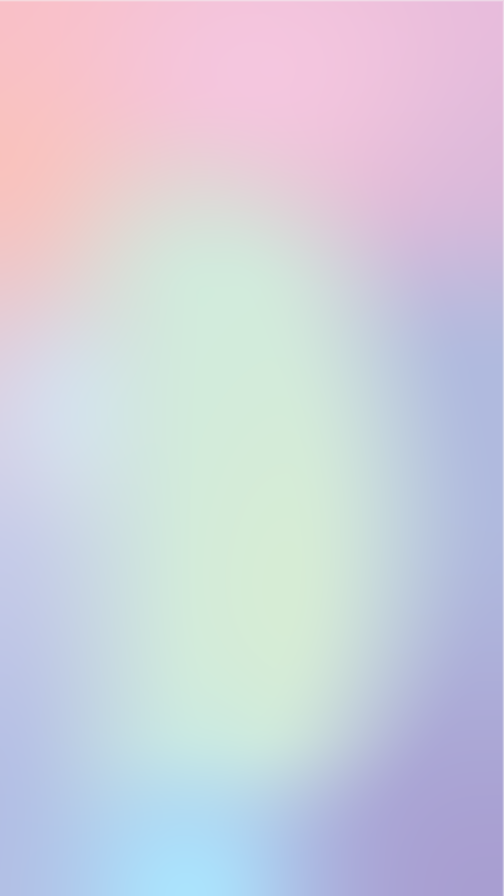
Reproduce this background procedurally as a WebGL 1 fragment shader.

```glsl
precision highp float;
// A soft pastel mesh gradient: two vertical colour ramps blended sideways,
// with a bowed mint band and broad Gaussian glows laid over them.
// A thin pale rim finishes the top and right edges.

uniform vec2 u_resolution;

// Elliptical Gaussian falloff, 1 at the centre.
float glow(vec2 p, vec2 centre, vec2 radius) {
  vec2 d = (p - centre) / radius;
  return exp(-dot(d, d));
}

// Peach through lilac to periwinkle, from top to bottom.
vec3 leftRamp(float y) {
  vec3 c = mix(vec3(0.70, 0.74, 0.89), vec3(0.78, 0.80, 0.91), smoothstep(0.05, 0.45, y));
  c = mix(c, vec3(0.85, 0.82, 0.89), smoothstep(0.37, 0.57, y));
  c = mix(c, vec3(0.98, 0.76, 0.73), smoothstep(0.50, 0.84, y));
  return mix(c, vec3(0.98, 0.75, 0.77), smoothstep(0.82, 1.0, y));
}

// Orchid pink through blue to violet, from top to bottom.
vec3 rightRamp(float y) {
  vec3 c = mix(vec3(0.66, 0.62, 0.82), vec3(0.69, 0.73, 0.87), smoothstep(0.0, 0.45, y));
  c = mix(c, vec3(0.85, 0.72, 0.85), smoothstep(0.58, 0.82, y));
  return mix(c, vec3(0.90, 0.73, 0.86), smoothstep(0.78, 1.0, y));
}

// Coverage of the mint band, whose right side bows outward.
float bandMask(vec2 p) {
  float rise = 0.4 - p.y;
  float rightEdge = 0.80 - (1.7 + 1.2 * rise) * rise * rise;
  float sides = smoothstep(0.0, 0.41, p.x)
    * (1.0 - smoothstep(rightEdge - 0.22, rightEdge + 0.20, p.x));
  float ends = smoothstep(0.01, 0.19, p.y) * (1.0 - smoothstep(0.67, 0.91, p.y));
  return sides * ends;
}

void main() {
  vec2 p = gl_FragCoord.xy / u_resolution;

  // Side-to-side base
  vec3 color = mix(leftRamp(p.y), rightRamp(p.y), smoothstep(0.08, 0.95, p.x));

  // Pink and pale blue glows
  color = mix(color, vec3(0.96, 0.78, 0.88), 0.9 * glow(p, vec2(0.52, 0.92), vec2(0.36, 0.16)));
  color = mix(color, vec3(0.83, 0.88, 0.96), 0.85 * glow(p, vec2(0.19, 0.54), vec2(0.17, 0.10)));

  // Mint band, warming toward its lower half
  vec3 mint = mix(vec3(0.82, 0.92, 0.865), vec3(0.84, 0.925, 0.835),
    glow(p, vec2(0.57, 0.33), vec2(0.20, 0.24)));
  color = mix(color, mint, bandMask(p));

  // Cyan glow at the foot
  color = mix(color, vec3(0.67, 0.89, 0.99), glow(p, vec2(0.37, 0.0), vec2(0.23, 0.145)));

  // Pale rim
  float rim = max(smoothstep(0.996, 0.999, p.x), smoothstep(0.9975, 0.9995, p.y));
  color = mix(color, vec3(0.95), 0.5 * rim);

  gl_FragColor = vec4(color, 1.0);
}
```
